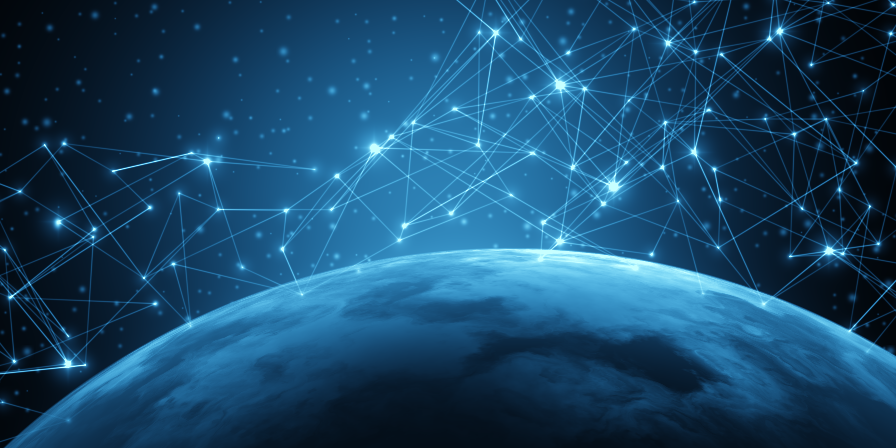
Write a WebGL 2 fragment shader that draws this background.

```glsl
#version 300 es
precision highp float;
// A planet's lit rim under a glowing web of linked points on a blue haze.
// One scalar of light is summed from gaussians, jittered-grid links, hub
// sparks and cloud noise, then mapped to a black-blue-cyan ramp.
uniform vec2 u_resolution;
out vec4 fragColor;

const float CELL = 0.12;

float hash(vec2 p) {
  return fract(sin(dot(p, vec2(127.1, 311.7))) * 43758.5453);
}

vec2 hash2(vec2 p) {
  return vec2(hash(p), hash(p + 37.7));
}

float noise(vec2 p) {
  vec2 i = floor(p), f = fract(p);
  f = f * f * (3.0 - 2.0 * f);
  return mix(mix(hash(i), hash(i + vec2(1, 0)), f.x),
             mix(hash(i + vec2(0, 1)), hash(i + 1.0), f.x), f.y);
}

float fbm(vec2 p) {
  float sum = 0.0, amp = 0.5;
  for (int i = 0; i < 6; i++) {
    sum += amp * noise(p);
    p = mat2(1.6, 1.2, -1.2, 1.6) * p + 5.3;
    amp *= 0.53;
  }
  return sum;
}

// Distance below the planet's edge
float planetDepth(vec2 p) {
  return 1.66 - length(p - vec2(1.14, -1.215));
}

// Position of a cell's point in xy, and whether it belongs to the web in z
vec3 node(vec2 cell) {
  vec2 p = (cell + 0.05 + 0.9 * hash2(cell)) * CELL;
  float inside = max(step(0.94, p.x), step(p.y, 0.68 + 0.09 * p.x));
  return vec3(p, inside * step(planetDepth(p), 0.05));
}

// Thin line, brighter towards its first end
float link(vec2 p, vec2 a, vec2 b) {
  vec2 d = b - a;
  float t = clamp(dot(p - a, d) / max(dot(d, d), 1e-5), 0.0, 1.0);
  float dist = length(p - a - d * t) / max(0.0016, 0.45 / u_resolution.y);
  return exp(-dist * dist) * (1.0 - 0.5 * t);
}

// Hard core, soft halo and short cross-shaped rays
float spark(vec2 d) {
  float r2 = dot(d, d);
  float rays = exp(-abs(d.x * d.y) * 9000.0 - r2 * 1500.0);
  return 0.9 * exp(-r2 * 16000.0) + 0.25 * exp(-r2 * 800.0) + 0.2 * rays;
}

float web(vec2 p) {
  float light = 0.0;
  vec2 base = floor(p / CELL);
  for (int j = -2; j <= 2; j++)
    for (int i = -2; i <= 2; i++) {
      vec2 cell = base + vec2(i, j);
      vec3 a = node(cell);
      vec2 d = p - a.xy;
      float r2 = dot(d, d);
      light += a.z * (0.2 + 0.5 * hash(cell + 9.0)) * exp(-r2 * 30000.0);
      light += a.z * 0.1 * exp(-r2 * 2500.0);
      for (float k = 0.0; k < 3.0; k++) {
        vec3 b = node(cell + floor(hash2(cell + 17.0 * k + 3.0) * 5.0) - 2.0);
        light += 0.24 * a.z * b.z * link(p, a.xy, b.xy);
      }
    }
  return light;
}

// Main bright points (xy, strength) with spokes to nearby cells
float hubs(vec2 p) {
  vec3 hub[12] = vec3[12](
    vec3(1.25, 0.81, 1.0), vec3(0.835, 0.67, 0.8), vec3(0.463, 0.64, 0.75),
    vec3(1.37, 0.583, 1.1), vec3(0.152, 0.188, 0.95), vec3(1.85, 0.44, 1.0),
    vec3(1.74, 0.93, 0.75), vec3(0.13, 0.505, 0.65), vec3(1.107, 0.927, 0.55),
    vec3(1.49, 0.903, 0.55), vec3(1.55, 0.66, 0.65), vec3(1.25, 0.46, 0.5));
  float light = 0.0;
  for (int i = 0; i < 12; i++) {
    vec2 h = hub[i].xy;
    light += hub[i].z * spark(p - h);
    for (float k = 0.0; k < 8.0; k++) {
      vec3 b = node(floor(h / CELL) + floor(hash2(h + k * 7.0) * 7.0) - 3.0);
      light += 0.26 * b.z * link(p, h, b.xy);
    }
  }
  return light;
}

// Loose dots of varied size, one in some of the cells
float dust(vec2 p) {
  vec2 cell = floor(p);
  vec2 d = fract(p) - 0.15 - 0.7 * hash2(cell + 51.0);
  float size = 0.04 + 0.08 * hash(cell + 71.0);
  return step(0.6, hash(cell + 91.0)) * exp(-dot(d, d) / (size * size));
}

float planet(vec2 p, float depth) {
  // Squeeze clouds near the rim to suggest curvature
  vec2 uv = vec2((p.x - 1.14) * 4.0, 9.0 * sqrt(max(depth, 0.0)));
  float cloud = smoothstep(0.3, 0.72, fbm(uv + 1.5 * fbm(uv * 1.5 + 8.0)));
  float grain = fbm(uv * vec2(5.0, 4.0));
  float x = p.x - 1.1;
  float side = exp(-x * x * 0.9);
  float body = 0.56 * exp(-depth * depth / 0.034) * (0.65 + 0.5 * cloud);
  float rim = (0.25 + 0.4 * grain) * exp(-depth * 22.0) * exp(-x * x);
  // Paler cloud fields low on the right, fainter on the left
  vec2 right = (p - vec2(1.56, 0.17)) / vec2(0.34, 0.12);
  vec2 left = (p - vec2(0.42, 0.13)) / vec2(0.3, 0.16);
  float patches = 0.36 * exp(-dot(right, right)) + 0.14 * exp(-dot(left, left));
  return 0.05 + body * side + rim + patches * cloud * (0.6 + 0.7 * grain);
}

void main() {
  vec2 p = gl_FragCoord.xy / u_resolution.y;
  float depth = planetDepth(p);

  // Sky: broad haze, air glow above the rim, dust and the web
  vec2 haze = p - vec2(1.0, 0.56);
  float spread = haze.x < 0.0 ? 0.42 : 0.32;
  float sky = 0.5 * exp(-haze.x * haze.x / spread - haze.y * haze.y / 0.3);
  sky += 0.1 * exp(min(depth, 0.0) * 18.0) * exp(-haze.x * haze.x * 2.0);
  sky += 0.28 * dust(p * 13.0) + 0.2 * dust(p * 23.0 + 4.4);
  float net = web(p) + hubs(p);

  float edge = smoothstep(-0.003, 0.003, depth);
  float light = mix(sky, planet(p, depth), edge) + net * mix(1.0, 0.3, edge);

  // Ramp from black through blue to pale cyan
  float v = clamp(light, 0.0, 1.0);
  fragColor = vec4(0.28 * v + 0.5 * pow(v, 4.0), v, 1.0 - pow(1.0 - v, 1.75), 1.0);
}
```
